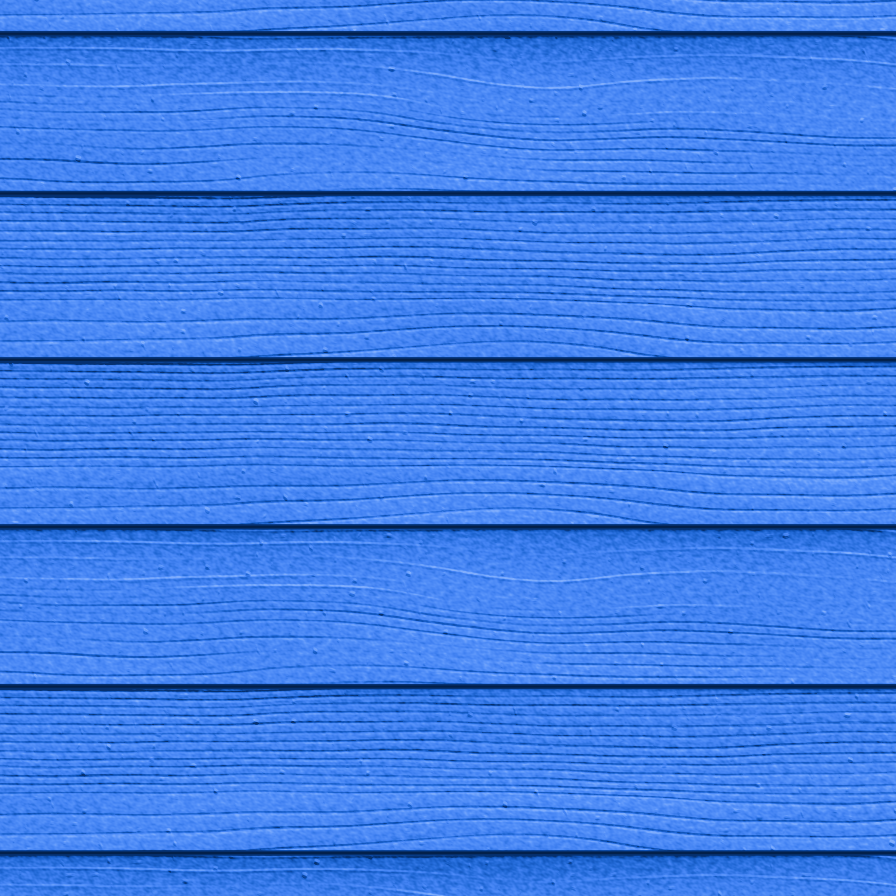
Reproduce this texture procedurally as a Shadertoy shader.

```glsl
// Blue painted lap siding: stacked boards with embossed wood grain and dark seams.
// Grain lines are the integer contours of a warped height field. Two board kinds
// alternate, one straight-grained and one knotty; all shading moves along one ramp.

#define PITCH 0.18346      // mean board height
#define FIRST_SEAM 0.0349  // distance of the first seam from the top
#define SWAY 0.003         // drift of the seams from even spacing
#define SEAM_HALF 0.0031   // half thickness of a seam
#define LINE_HALF 0.0011   // half thickness of a grain line
#define GRIT 1.15          // strength of the paint texture
#define LINE_DEPTH 2.1     // darkness of the grain grooves

const vec3 SEAM  = vec3(0.02, 0.19, 0.44);
const vec3 DEEP  = vec3(0.06, 0.33, 0.73);
const vec3 SHADE = vec3(0.14, 0.42, 0.85);
const vec3 PAINT = vec3(0.26, 0.51, 0.95);
const vec3 LIGHT = vec3(0.35, 0.58, 0.98);
const vec3 PALE  = vec3(0.50, 0.68, 0.99);

vec2 gradientAt(vec2 cell) {
    vec3 h = fract(cell.xyx * vec3(0.1031, 0.1030, 0.0973));
    h += dot(h, h.yzx + 33.33);
    float angle = 6.2832 * fract((h.x + h.y) * h.z);
    return vec2(cos(angle), sin(angle));
}

// Gradient noise, about -0.7 to 0.7
float noise(vec2 p) {
    vec2 i = floor(p), f = p - i;
    vec2 u = f * f * f * (f * (f * 6.0 - 15.0) + 10.0);
    vec2 e = vec2(1.0, 0.0);
    float low  = mix(dot(gradientAt(i), f), dot(gradientAt(i + e), f - e), u.x);
    float high = mix(dot(gradientAt(i + e.yx), f - e.yx),
                     dot(gradientAt(i + 1.0), f - 1.0), u.x);
    return mix(low, high, u.y);
}

// Depth of seam k below the top edge
float seamDepth(float k) {
    return FIRST_SEAM + PITCH * k + SWAY * cos(2.0944 * k + 0.45);
}

// Grain height field: x runs along the board, v from its top (0) to bottom (1)
float grainField(float x, float v, bool knotty) {
    float ripple = 0.014 * noise(vec2(9.0 * x, 4.0 * v) + 31.0);
    if (knotty) {
        float drop = 0.16 * sin(3.1416 * v) * smoothstep(0.36, 0.64, x);
        float w = v - drop + ripple + 0.09 * noise(vec2(2.8 * x, 1.6 * v) + 7.3);
        return 10.0 * w + 2.0 * smoothstep(0.3, 0.6, w)
             + 0.4 * noise(vec2(1.2 * x, 5.0 * v) + 3.7);
    }
    float fromCrest = (x - 0.58) / 0.17;
    float bow = 0.10 * smoothstep(0.5, 0.85, v) * exp(-fromCrest * fromCrest);
    float w = v + bow + ripple + 0.06 * noise(vec2(2.5 * x, 1.3 * v) + 19.6);
    return 17.9 * w - 9.0 * max(w - 0.67, 0.0)
         + 0.3 * noise(vec2(0.6 * x, 9.0 * v) + 5.2);
}

float stroke(float d, float halfWidth, float pixel) {
    return 1.0 - smoothstep(halfWidth - 0.7 * pixel, halfWidth + 0.7 * pixel, abs(d));
}

// Colour ramp, one colour per unit of tone
vec3 paintRamp(float tone) {
    vec3 c = mix(SEAM, DEEP, clamp(tone, 0.0, 1.0));
    c = mix(c, SHADE, clamp(tone - 1.0, 0.0, 1.0));
    c = mix(c, PAINT, clamp(tone - 2.0, 0.0, 1.0));
    c = mix(c, LIGHT, clamp(tone - 3.0, 0.0, 1.0));
    return mix(c, PALE, clamp(tone - 4.0, 0.0, 1.0));
}

void mainImage(out vec4 fragColor, in vec2 fragCoord) {
    float pixel = 1.0 / iResolution.y;
    vec2 p = fragCoord * pixel;
    float depth = 1.0 - p.y;

    // Board under this point and its kind
    float k = floor((depth - FIRST_SEAM) / PITCH);
    if (depth < seamDepth(k)) k -= 1.0;
    else if (depth >= seamDepth(k + 1.0)) k += 1.0;
    float top = seamDepth(k), bottom = seamDepth(k + 1.0);
    float height = bottom - top;
    float v = (depth - top) / height;
    bool knotty = abs(fract(0.4 * (k + 1.0)) - 0.5) < 0.15;

    // Signed distance to the nearest grain line, positive below it
    float g = grainField(p.x, v, knotty);
    float slope = (grainField(p.x, v + 0.004, knotty) - g) / 0.004;
    float id = round(g);
    float d = (g - id) * height / max(slope, 3.0);

    // Broad shading, darker under each seam
    float tone = 3.3 + 0.3 * (v - 0.5) + 0.2 * (p.x - 0.5) - 0.9 * exp(-14.0 * v);
    tone += 0.5 * noise(vec2(3.0 * p.x, 14.0 * depth));
    if (knotty) tone -= 0.7 * (1.0 - smoothstep(0.0, 0.4, v));
    else tone += 0.6 * (0.5 - fract(g));

    // Paint grit and scattered flecks lit from above
    vec2 q = vec2(p.x + 0.5 * p.y, p.y);
    tone += GRIT * (noise(q * vec2(105.0, 190.0)) + 0.8 * noise(q * vec2(250.0, 320.0)));
    vec2 fleck = q * vec2(95.0, 140.0) + 50.0;
    tone += 1.3 * smoothstep(0.42, 0.6, noise(fleck));
    tone -= 1.6 * smoothstep(0.42, 0.6, noise(fleck + vec2(0.2, 0.45)));

    // Grooves with a lit lower lip; raised pale lines high on knotty boards
    float presence = smoothstep(-0.3, 0.12, noise(vec2(2.5 * p.x, 3.7 * id + 0.4)));
    presence = mix(knotty ? 0.15 : 0.6, 1.0, presence);
    float edge = mix(0.36, 0.6, p.x);
    float raised = knotty ? 1.0 - smoothstep(edge - 0.07, edge + 0.07, v) : 0.0;
    float width = LINE_HALF * (1.0 + 0.5 * noise(vec2(5.0 * p.x, 2.3 * id)));
    tone += presence * stroke(d, width, pixel) * mix(-LINE_DEPTH, 1.6, raised);
    tone += presence * stroke(d - 0.0026, width, pixel) * mix(0.7, -0.7, raised);

    // Seam and the soft shadow it casts on the board below
    float seamDistance = min(depth - top, bottom - depth);
    tone -= 1.2 * (1.0 - smoothstep(SEAM_HALF, 2.2 * SEAM_HALF, depth - top));
    tone = mix(tone, 0.0, stroke(seamDistance, SEAM_HALF, pixel));
    vec3 color = paintRamp(tone);
    color *= 1.0 - 0.35 * stroke(seamDistance, 0.4 * SEAM_HALF, pixel);
    fragColor = vec4(color, 1.0);
}
```
